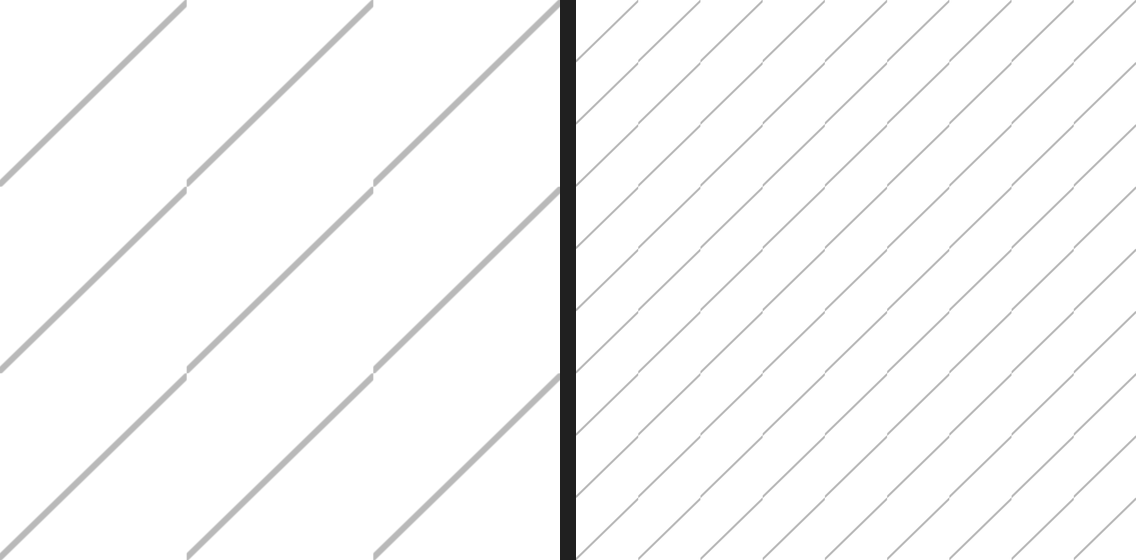
Left, the tile; right, the same tile 3 across and 3 down.
Give the GLSL for this pattern, as a three.js fragment shader.

```glsl
// Thin soft grey diagonals on white, rising to the right in a 3 by 3 grid.
// Each cell holds one segment, drawn by its distance and clipped at the cell
// border, so neighbouring strokes pinch slightly where cell corners meet.

varying vec2 vUv;

const float REPEATS = 3.0;         // cells across and down
const float END_INSET = 0.0135;    // rise of the left end, drop of the right end
const float CORE_HALF = 0.0115;    // half width of the full tone, in cells
const float OUTER_HALF = 0.0215;   // half width where the stroke fades out
const int SAMPLES = 3;             // smoothing samples per axis
const vec3 PAPER = vec3(1.0);
const vec3 STROKE = vec3(0.725);

// Distance from p to the segment from a to b
float segmentDistance(vec2 p, vec2 a, vec2 b) {
  vec2 ap = p - a;
  vec2 ab = b - a;
  return length(ap - ab * clamp(dot(ap, ab) / dot(ab, ab), 0.0, 1.0));
}

// Stroke coverage at a canvas position
float strokeCoverage(vec2 uv) {
  vec2 cell = fract(uv * REPEATS);
  float d = segmentDistance(cell, vec2(0.0, END_INSET), vec2(1.0, 1.0 - END_INSET));
  return 1.0 - smoothstep(CORE_HALF, OUTER_HALF, d);
}

void main() {
  // Average over the pixel footprint to smooth the clipped stroke ends
  vec2 footprint = fwidth(vUv);
  float coverage = 0.0;
  for (int i = 0; i < SAMPLES; i++) {
    for (int j = 0; j < SAMPLES; j++) {
      vec2 offset = (vec2(float(i), float(j)) + 0.5) / float(SAMPLES) - 0.5;
      coverage += strokeCoverage(vUv + offset * footprint);
    }
  }
  coverage /= float(SAMPLES * SAMPLES);

  gl_FragColor = vec4(mix(PAPER, STROKE, coverage), 1.0);
}
```
